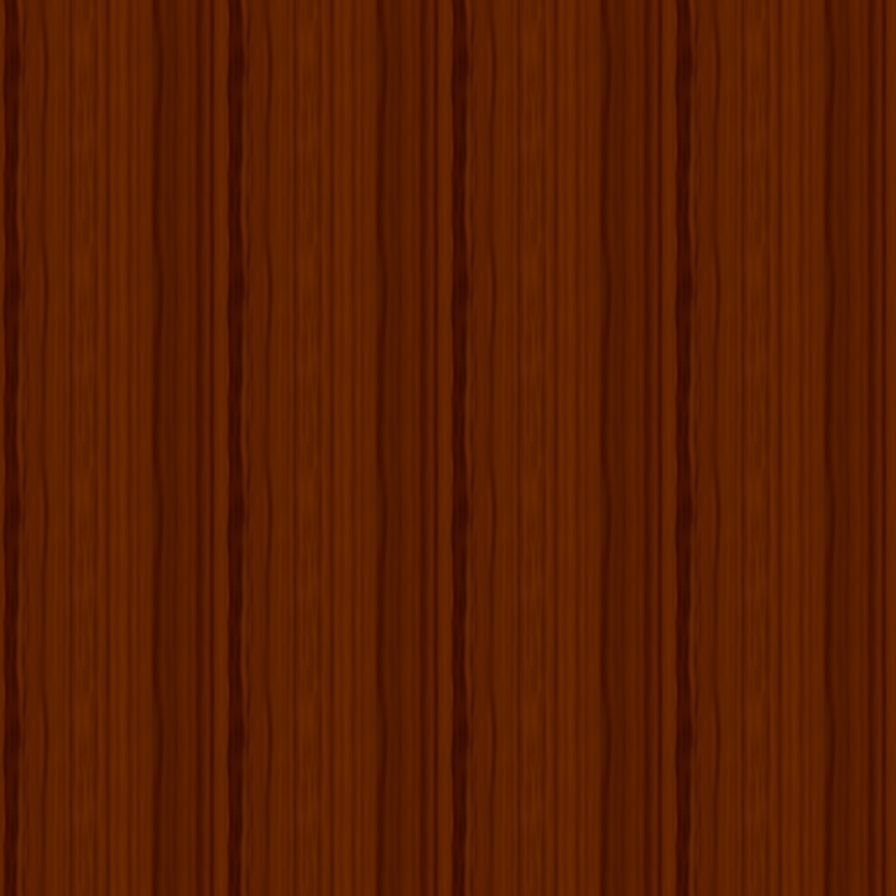
This texture is drawn by a Shadertoy shader. Its source:

```glsl
// Dark reddish-brown wood veneer: four by four repeats of one plank figure.
// Soft vertical grooves, layered-sine grain and stretched cellular flecks
// add up to a darkness value, which a two-colour ramp turns into wood.

const float TAU = 6.2831853;

vec2 hash2(vec2 cell) {
    vec2 h = vec2(dot(cell, vec2(127.1, 311.7)), dot(cell, vec2(269.5, 183.3)));
    return fract(sin(h) * 4375.85);
}

// Soft dark line around a centre, wrapping across the plank edge
float groove(float x, float centre, float width) {
    float d = x - centre;
    d -= round(d);
    return exp(-d * d / (width * width));
}

// Wrapping cellular noise: long thin flecks, 1 at their centres
float flecks(vec2 p, vec2 count) {
    vec2 g = p * count;
    vec2 base = floor(g);
    float nearest = 1.0;
    for (int j = -1; j <= 1; j++) {
        for (int i = -1; i <= 1; i++) {
            vec2 cell = base + vec2(i, j);
            vec2 seed = hash2(mod(cell, count));
            nearest = min(nearest, length(g - cell - seed));
        }
    }
    return 1.0 - smoothstep(0.1, 0.75, nearest);
}

void mainImage(out vec4 fragColor, in vec2 fragCoord) {
    vec2 p = fract(fragCoord / iResolution.xy * 4.0);
    float x = p.x;
    float a = TAU * p.y;
    float sway = 0.008 * sin(a + 0.6) + 0.004 * sin(2.0 * a + 2.1);
    float ripple = 0.003 * sin(2.0 * a) + 0.002 * sin(5.0 * a + 1.0);
    float fleck = flecks(p, vec2(44.0, 5.0));

    // Broad tone: light centre, browner right side
    float dark = 0.09 + 0.21 * smoothstep(0.60, 0.71, x) * (1.0 - smoothstep(0.93, 0.98, x));
    dark += 0.10 * groove(x, 0.16, 0.08);

    // Fine straight grain
    dark += 0.050 * sin(TAU * 31.0 * x + 0.4 * sin(a));
    dark += 0.045 * sin(TAU * 19.0 * x + 1.3);
    dark += 0.035 * sin(TAU * 11.0 * x + 4.0 + 0.3 * sin(a + 2.0));

    // Thin straight grooves
    dark += 0.30 * groove(x, 0.285, 0.008) + 0.36 * groove(x, 0.317, 0.008);
    dark += 0.42 * groove(x, 0.480, 0.011) + 0.30 * groove(x, 0.575, 0.010);
    dark += 0.22 * groove(x, 0.615, 0.008) + 0.16 * groove(x, 0.430, 0.010);
    dark += 0.38 * groove(x, 0.890, 0.016) + 0.45 * groove(x, 0.947, 0.011);

    // Swaying grooves with a softer shadow on the right
    dark += 0.42 * groove(x + sway, 0.195, 0.013);
    dark += 0.46 * groove(x + sway, 0.705, 0.018);
    dark += 0.20 * groove(x + 0.6 * sway, 0.765, 0.028);

    // Dark vein with ragged edges and broken streaks beside it
    float vein = smoothstep(0.010, 0.026, x + ripple)
        * (1.0 - smoothstep(0.070, 0.096, x + ripple + 0.8 * sway));
    dark = mix(dark, 0.82 + 0.22 * (fleck - 0.4), vein);
    float broken = 0.55 + 0.45 * sin(3.0 * a + 1.0) * sin(2.0 * a);
    dark += 0.50 * groove(x + ripple, 0.108, 0.009) * broken;
    dark += 0.40 * groove(x, 0.124, 0.007) * (1.1 - broken);

    // Short flecks in the light wood
    dark += 0.16 * fleck * groove(x, 0.385, 0.06);
    dark += 0.07 * (fleck - 0.4) * (1.0 - vein);

    vec3 lightWood = vec3(0.410, 0.157, 0.0);
    vec3 darkWood = vec3(0.220, 0.040, 0.0);
    fragColor = vec4(mix(lightWood, darkWood, clamp(dark, 0.0, 1.08)), 1.0);
}
```
